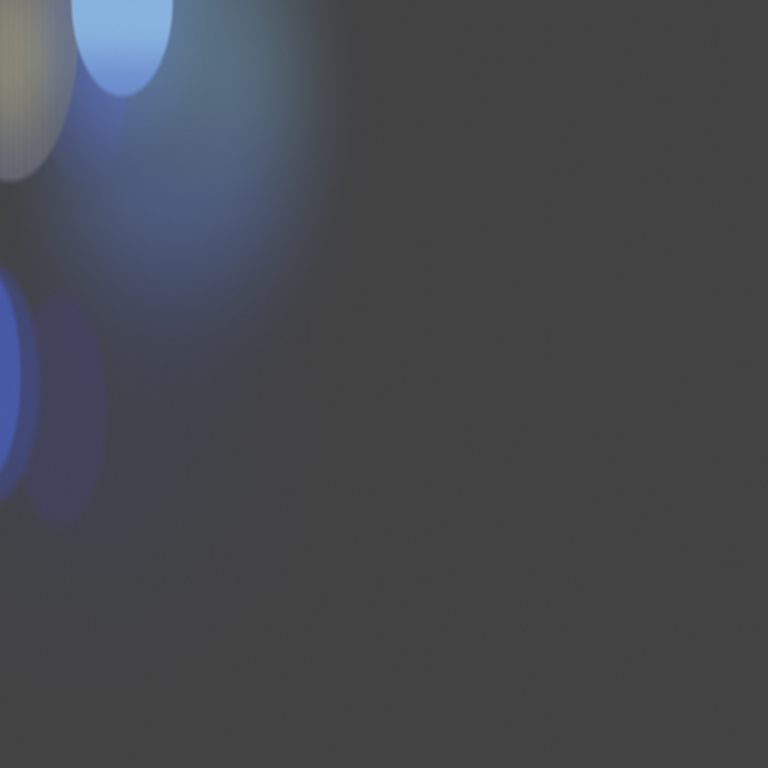
Give the GLSL for this background, as a WebGL 2 fragment shader.

```glsl
#version 300 es
precision highp float;
// Blurred lens lights on a charcoal field: a broad blue-teal glow fills the
// upper left, with overlapping translucent ellipses along the left border.
// Each light is an elliptical distance turned into a soft mask and mixed in.

uniform vec2 u_resolution;
out vec4 fragColor;

const vec3 CHARCOAL = vec3(0.260, 0.260, 0.265);
const vec3 TEAL = vec3(0.345, 0.430, 0.500);
const vec3 SLATE_BLUE = vec3(0.300, 0.355, 0.490);
const vec3 DUSK = vec3(0.250, 0.270, 0.380);
const vec3 SKY = vec3(0.540, 0.710, 0.880);
const vec3 AZURE = vec3(0.430, 0.560, 0.810);
const vec3 SAND = vec3(0.550, 0.540, 0.480);
const vec3 PEWTER = vec3(0.390, 0.405, 0.450);
const vec3 COBALT = vec3(0.280, 0.350, 0.660);
const vec3 INDIGO = vec3(0.255, 0.290, 0.500);
const vec3 VIOLET = vec3(0.265, 0.260, 0.400);

float hash(vec2 p) {
    return fract(sin(dot(p, vec2(127.1, 311.7))) * 43758.5453);
}

// Distance from an ellipse centre, equal to 1 on its rim.
float ellipse(vec2 p, vec2 centre, vec2 radii) {
    return length((p - centre) / radii);
}

// Broad light that fades from a bright core to its rim.
float glow(vec2 p, vec2 centre, vec2 radii, float core) {
    return 1.0 - smoothstep(core, 1.0, ellipse(p, centre, radii));
}

// Flat disc with a softened rim.
float disc(vec2 p, vec2 centre, vec2 radii, float blur) {
    return 1.0 - smoothstep(1.0 - blur, 1.0 + blur, ellipse(p, centre, radii));
}

void main() {
    vec2 p = gl_FragCoord.xy / u_resolution;
    vec3 color = CHARCOAL;

    // Faint haze, then the main glow shading from dusk up to teal
    color = mix(color, DUSK, 0.30 * glow(p, vec2(0.12, 0.45), vec2(0.32, 0.38), 0.0));
    vec3 glowColor = mix(DUSK, SLATE_BLUE, smoothstep(0.48, 0.74, p.y));
    float tealAmount = smoothstep(0.68, 0.94, p.y) * smoothstep(0.10, 0.28, p.x);
    glowColor = mix(glowColor, TEAL, tealAmount);
    color = mix(color, glowColor, glow(p, vec2(0.23, 0.86), vec2(0.25, 0.46), 0.25));

    // Dim violet ellipse and the cobalt light with its halo
    color = mix(color, VIOLET, 0.60 * disc(p, vec2(0.078, 0.466), vec2(0.060, 0.150), 0.10));
    color = mix(color, INDIGO, 0.75 * disc(p, vec2(-0.013, 0.500), vec2(0.064, 0.155), 0.10));
    color = mix(color, COBALT, 0.95 * disc(p, vec2(-0.020, 0.512), vec2(0.047, 0.137), 0.08));

    // Veil hanging below the bright disc
    float veil = disc(p, vec2(0.111, 0.896), vec2(0.054, 0.150), 0.08);
    color = mix(color, INDIGO * 1.25, 0.40 * veil * smoothstep(0.73, 0.86, p.y));

    // Sand-coloured light with fine vertical streaks
    float sandMask = disc(p, vec2(0.013, 0.960), vec2(0.089, 0.196), 0.035);
    float warmth = glow(p, vec2(0.015, 0.930), vec2(0.085, 0.180), 0.10);
    float streak = 0.012 * (hash(vec2(floor(p.x * 300.0), 3.0)) - 0.5);
    color = mix(color, mix(PEWTER, SAND, warmth) + streak, 0.92 * sandMask);

    // Bright sky disc and its spill
    color += vec3(0.03, 0.06, 0.11) * glow(p, vec2(0.155, 0.97), vec2(0.14, 0.20), 0.30);
    float skyMask = disc(p, vec2(0.159, 1.000), vec2(0.066, 0.125), 0.045);
    color = mix(color, mix(AZURE, SKY, smoothstep(0.88, 0.97, p.y)), 0.96 * skyMask);

    // Fine grain
    color += 0.006 * (hash(floor(p * 512.0)) - 0.5);
    fragColor = vec4(color, 1.0);
}
```
